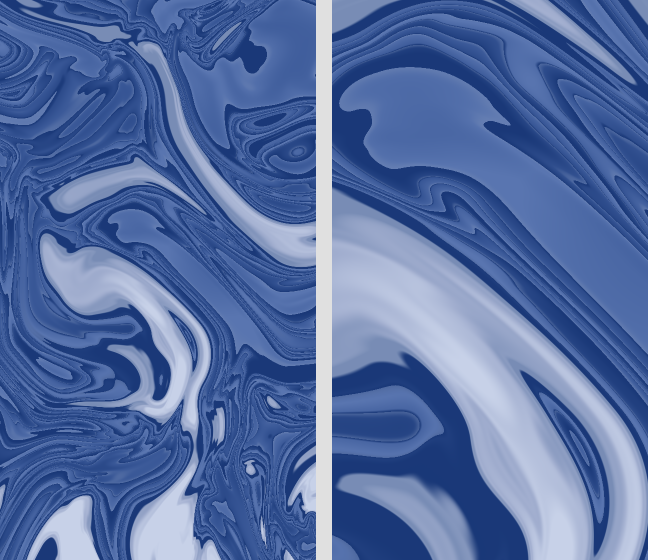
Left: the whole. Right: its middle third, enlarged.
Write a WebGL 1 fragment shader that draws this background.

```glsl
precision highp float;

uniform vec2 u_resolution;

#define FIELD_SCALE 6.4
#define BANDS 10.0
#define PALE_START 0.79
#define BASE_LIFT 0.85
#define LINE_WIDTH 0.13
#define SEED vec2(3.7, 8.2)

const vec3 NAVY = vec3(0.10, 0.22, 0.47);
const vec3 COBALT = vec3(0.215, 0.335, 0.585);
const vec3 STEEL = vec3(0.35, 0.46, 0.69);
const vec3 SLATE = vec3(0.47, 0.55, 0.71);
const vec3 HAZE = vec3(0.63, 0.68, 0.81);
const vec3 MILK = vec3(0.78, 0.82, 0.91);

vec2 hash2(vec2 p) {
  vec2 k = vec2(dot(p, vec2(127.1, 311.7)), dot(p, vec2(269.5, 183.3)));
  return fract(sin(k) * 43758.5);
}

mat2 rotation(float a) {
  float c = cos(a), s = sin(a);
  return mat2(c, s, -s, c);
}

// Twists the plane around one jittered vortex per cell
vec2 swirl(vec2 p, float scale, float twist) {
  vec2 g = p * scale;
  vec2 cell = floor(g);
  vec2 shift = vec2(0.0);
  for (int j = -1; j <= 1; j++) {
    for (int i = -1; i <= 1; i++) {
      vec2 id = cell + vec2(float(i), float(j));
      vec2 d = g - id - hash2(id);
      float reach = max(0.0, 1.0 - dot(d, d));
      float spin = twist * (2.0 * hash2(id + 17.3).x - 1.0);
      shift += rotation(spin * reach * reach) * d - d;
    }
  }
  return p + shift / scale;
}

// Layered, rotated sines
float layeredSines(vec2 q) {
  float sum = 0.0;
  float amp = 1.0;
  mat2 turn = 1.5 * rotation(1.1);
  for (int i = 0; i < 5; i++) {
    sum += amp * sin(q.x + 1.3 * sin(0.8 * q.y + float(i)));
    q = turn * q + 2.7;
    amp *= 0.55;
  }
  return sum;
}

vec3 ramp(vec3 low, vec3 mid, vec3 high, float t) {
  t = 2.0 * clamp(t, 0.0, 1.0);
  return mix(mix(low, mid, min(t, 1.0)), high, max(t - 1.0, 0.0));
}

// Nested blue layers, each with a dark seam and a faint bright lip
vec3 blueLayers(float depth, float drift) {
  float level = depth * BANDS;
  float f = fract(level);
  float tone = abs(2.0 * fract(floor(level) * 0.382 + drift) - 1.0);
  vec3 color = ramp(NAVY, COBALT, STEEL, tone + 0.35 * (f - 0.5));
  color = mix(color, SLATE, 0.35 * smoothstep(0.78, 1.0, f));
  float seam = 1.0 - smoothstep(0.0, LINE_WIDTH, f);
  color = mix(color, NAVY, 0.9 * seam);
  return mix(color, NAVY, smoothstep(0.87, 0.95, depth));
}

// Milky veins, whiter toward the bottom
vec3 paleVein(float s, float height, float wisp) {
  float light = 0.47 + 1.3 * (s - 0.5) + 0.9 * (0.45 - height);
  light += 0.14 * wisp + 0.09 * sin(24.0 * s);
  return ramp(SLATE, HAZE, MILK, light);
}

vec3 marble(vec2 frag) {
  vec2 p = frag / u_resolution.x;
  float height = frag.y / u_resolution.y;

  // Coarse currents first, then finer curls stretched along them
  vec2 q = p + SEED;
  q += 0.07 * sin(4.0 * q.yx + vec2(0.4, 2.1));
  q = swirl(q, 1.7, 2.8);
  q = swirl(q, 3.4, 1.9);
  q = swirl(q, 7.5, 1.2);
  q = swirl(q, 14.0, 0.8);

  float field = layeredSines(q * FIELD_SCALE) + BASE_LIFT * (0.45 - height);
  float u = 1.0 / (1.0 + exp(-1.9 * field));
  float drift = 0.12 * sin(5.0 * p.x + 3.0 * sin(3.0 * p.y));
  float wisp = sin(19.0 * q.x + 2.0 * sin(13.0 * q.y));

  vec3 blue = blueLayers(min(u / PALE_START, 1.0), drift);
  float s = (u - PALE_START) / (1.0 - PALE_START);
  return mix(blue, paleVein(s, height, wisp), smoothstep(0.0, 0.08, s));
}

void main() {
  // Four samples smooth the thin layers
  vec3 color = vec3(0.0);
  for (int j = 0; j < 2; j++) {
    for (int i = 0; i < 2; i++) {
      vec2 offset = 0.5 * vec2(float(i), float(j)) - 0.25;
      color += marble(gl_FragCoord.xy + offset);
    }
  }
  gl_FragColor = vec4(0.25 * color, 1.0);
}
```
